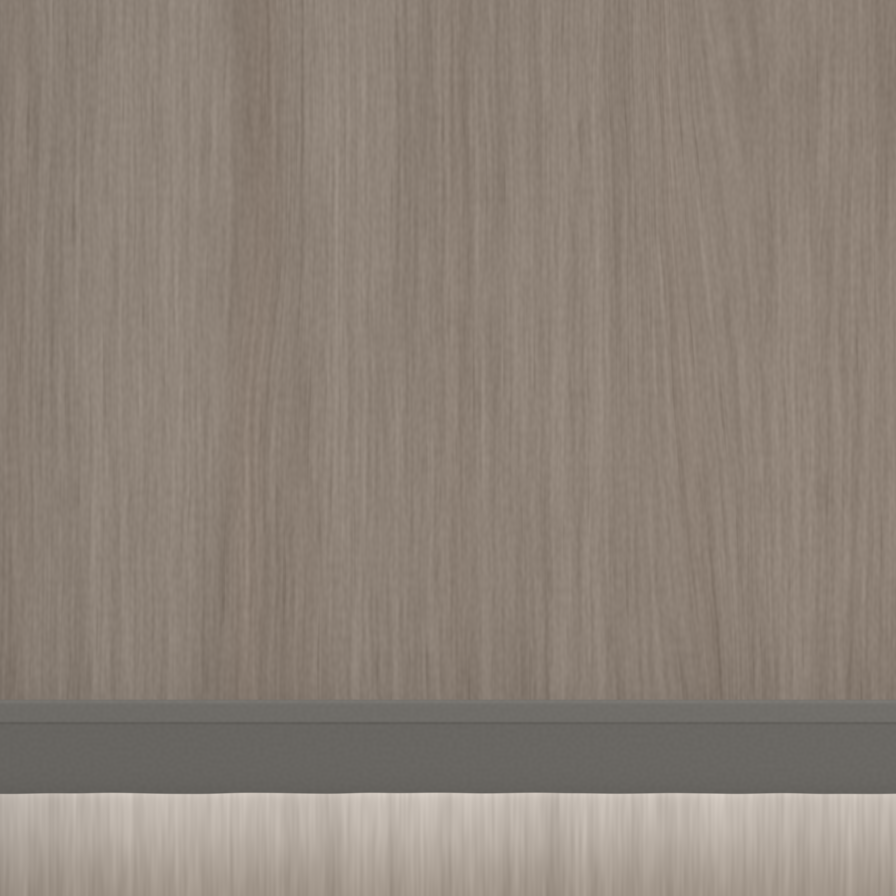
Write a WebGL 2 fragment shader that draws this texture.

```glsl
#version 300 es
precision highp float;
// Taupe wood panel above a matte grey rail, with a lit strip of pale wood below.
// The grain is gradient noise stretched along y at several widths, bent by a
// gentle warp; the rail and its light are smooth steps and falloffs in y.

uniform vec2 u_resolution;
out vec4 fragColor;

vec2 gradientAt(vec2 cell) {
  vec3 p = fract(cell.xyx * vec3(0.1031, 0.103, 0.0973));
  p += dot(p, p.yzx + 33.33);
  float angle = 6.2832 * fract((p.x + p.y) * p.z);
  return vec2(cos(angle), sin(angle));
}

float gradientNoise(vec2 p) {
  vec2 i = floor(p), f = fract(p);
  vec2 w = f * f * f * (f * (f * 6.0 - 15.0) + 10.0);
  vec2 e = vec2(1.0, 0.0);
  float low = mix(dot(gradientAt(i), f), dot(gradientAt(i + e), f - e), w.x);
  float high = mix(dot(gradientAt(i + e.yx), f - e.yx),
                   dot(gradientAt(i + 1.0), f - 1.0), w.x);
  return mix(low, high, w.y);
}

// Soft vertical band centred on a given x
float band(float x, float centre, float width) {
  float d = (x - centre) / width;
  return exp(-d * d);
}

// Layered streaks, each octave narrower and shorter than the last
float streaks(vec2 p) {
  float sum = 0.0, amplitude = 0.020;
  vec2 scale = vec2(23.0, 0.7);
  for (int i = 0; i < 4; i++) {
    sum += amplitude * gradientNoise(p * scale + float(i) * 17.3);
    scale *= vec2(2.1, 2.1);
    amplitude *= 1.2;
  }
  return sum;
}

// Drifting growth lines, strongest inside a masked column
float growthLines(float x, float frequency, float mask) {
  float wave = 0.5 + 0.5 * sin(x * frequency + 4.0 * gradientNoise(vec2(x * 23.0, 3.7)));
  return mask * pow(wave, 4.0);
}

vec3 panelWood(vec2 p) {
  float sway = 0.005 * gradientNoise(vec2(p.x * 3.0, p.y * 2.6))
             + 0.002 * gradientNoise(vec2(p.x * 9.0, p.y * 7.0));
  float lean = 0.10 * (p.y - 0.5) * band(p.x, 0.78, 0.06);
  float bend = -0.020 * smoothstep(0.48, 0.76, p.y) * band(p.x, 0.30, 0.05);
  vec2 q = vec2(p.x + sway + lean + bend, p.y);

  float tone = streaks(q);
  tone += 0.022 * gradientNoise(vec2(q.x * 240.0, p.y * 26.0));
  tone += 0.026 * gradientNoise(p * vec2(215.0, 110.0));

  // Broad figure: dark heartwood columns and paler columns between them
  float heart = band(q.x, 0.275, 0.022) + 0.7 * band(q.x, 0.015, 0.025)
              + 0.6 * band(q.x, 0.335, 0.035) * smoothstep(0.75, 0.3, p.y)
              + 0.4 * band(q.x, 0.51, 0.02) + 0.4 * band(q.x, 0.77, 0.02);
  float pale = band(q.x, 0.18, 0.06) + 0.7 * band(q.x, 0.65, 0.05)
             + 0.4 * band(q.x, 0.42, 0.05) + 0.6 * band(q.x, 0.90, 0.05);
  tone += 0.009 * pale - 0.019 * heart;
  tone -= growthLines(q.x, 390.0, 0.022 * band(q.x, 0.32, 0.045));
  tone -= growthLines(q.x, 300.0, 0.022 * band(q.x, 0.78, 0.035) * smoothstep(0.85, 0.5, p.y));

  // Sparse dark pores
  float pore = gradientNoise(vec2(q.x * 150.0, p.y * 10.0) + 61.0);
  tone -= 0.03 * smoothstep(0.28, 0.6, pore);

  // Room light: dimmer at the left edge and just above the rail
  float light = 1.0 - 0.05 * exp(-p.x * 16.0) - 0.07 * exp(-max(p.y - 0.219, 0.0) * 16.0);
  light += 0.015 * band(p.y, 0.5, 0.3);
  vec3 wood = vec3(0.549, 0.503, 0.461) + tone;
  wood += vec3(0.005, -0.001, -0.003) * (heart + p.x - 0.5);
  return wood * light;
}

vec3 litWood(vec2 p) {
  float tone = 1.2 * streaks(p * vec2(1.0, 0.9) + vec2(5.2, 8.0));
  tone += 0.028 * gradientNoise(vec2(p.x * 230.0, p.y * 24.0));
  tone -= 0.045 * band(p.x, 0.613, 0.008) + 0.025 * band(p.x, 0.375, 0.012);
  float glow = smoothstep(-0.02, 0.1146, p.y);
  vec3 wood = mix(vec3(0.62, 0.575, 0.53), vec3(0.76, 0.725, 0.69), glow);
  wood += 0.06 * exp(min(p.y - 0.1146, 0.0) * 180.0);
  return wood * (1.0 - 0.08 * exp(-p.x * 14.0)) + tone;
}

vec3 greyRail(vec2 p, float pixel) {
  float lip = smoothstep(0.192 - pixel, 0.192 + pixel, p.y);
  vec3 rail = mix(vec3(0.412, 0.402, 0.385), vec3(0.438, 0.428, 0.41), lip);
  rail -= 0.06 * band(p.y, 0.193, 0.0015);
  rail += 0.035 * band(p.y, 0.217, 0.0025);
  rail -= 0.025 * exp(min(0.1146 - p.y, 0.0) * 90.0);
  rail += 0.014 * gradientNoise(p * vec2(190.0, 210.0));
  return rail * (0.98 + 0.035 * p.x);
}

void main() {
  vec2 p = gl_FragCoord.xy / u_resolution;
  float pixel = 1.0 / u_resolution.y;
  float railTop = 0.219;
  float railBottom = 0.1146 + 0.0015 * gradientNoise(vec2(p.x * 14.0, 2.4));
  vec3 colour = mix(litWood(p), greyRail(p, pixel),
                    smoothstep(railBottom - pixel, railBottom + pixel, p.y));
  colour = mix(colour, panelWood(p), smoothstep(railTop - pixel, railTop + pixel, p.y));
  fragColor = vec4(clamp(colour, 0.0, 1.0), 1.0);
}
```
